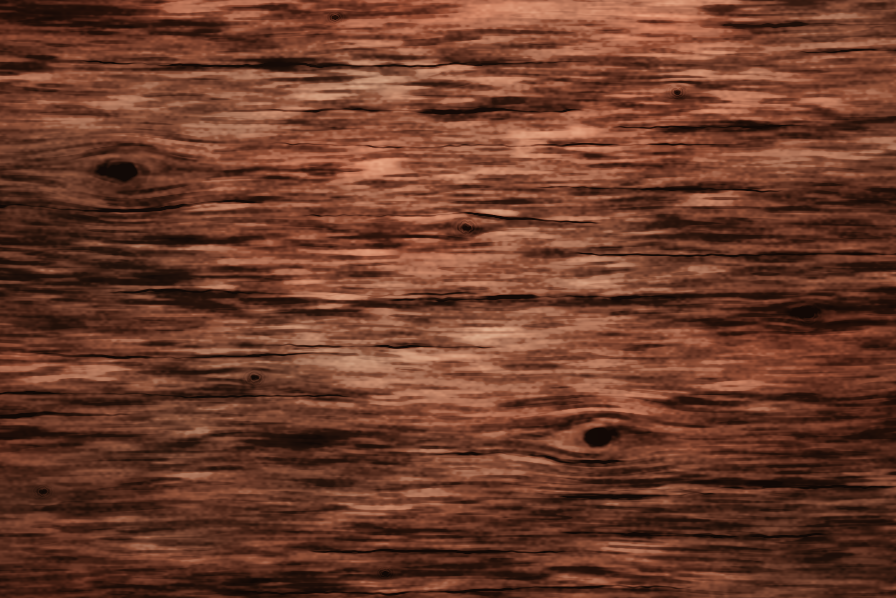
Reproduce this texture procedurally as a WebGL 2 fragment shader.

```glsl
#version 300 es
precision highp float;

uniform vec2 u_resolution;
out vec4 fragColor;

const int KNOTS = 9;
const int CRACKS = 22;

float hash(vec2 cell) {
    uvec2 q = uvec2(ivec2(cell) + 32768) * uvec2(1597334673u, 3812015801u);
    uint n = (q.x ^ q.y) * 1597334673u;
    n = (n ^ (n >> 15)) * 2246822519u;
    n ^= n >> 13;
    return float(n >> 8) / 16777216.0;
}

// One row of noise, shifted at random so that columns never line up
float rowNoise(float x, float row) {
    x += 40.0 * hash(vec2(row, 911));
    float i = floor(x), f = x - i;
    return mix(hash(vec2(i, row)), hash(vec2(i + 1.0, row)), f * f * (3.0 - 2.0 * f));
}

float noise(vec2 p) {
    float row = floor(p.y), f = p.y - row;
    return mix(rowNoise(p.x, row), rowNoise(p.x, row + 1.0), f * f * (3.0 - 2.0 * f));
}

float fbm(vec2 p) {
    float sum = 0.0, gain = 0.53;
    for (int i = 0; i < 4; i++) {
        sum += gain * noise(p);
        p = p * 2.03 + 17.3;
        gain *= 0.5;
    }
    return sum;
}

// x: vertical bend of the grain, y: darkening
vec2 knot(vec2 p, vec2 centre, float radius) {
    vec2 d = (p - centre) / radius;
    float around = exp(-dot(d * vec2(0.2, 0.35), d * vec2(0.2, 0.35)));
    float stain = exp(-dot(d * vec2(0.24, 0.7), d * vec2(0.24, 0.7)));
    float dist = length(d * vec2(0.75, 1.0)) + 0.4 * (noise(d * 1.7 + centre * 90.0) - 0.5);
    float core = 1.0 - smoothstep(0.3, 0.9, dist);
    float rings = (0.5 + 0.5 * cos(dist * 9.0)) * exp(-dist * dist * 0.35);
    return vec2(-0.75 * radius * d.y * around, 0.2 * stain + 0.25 * core + 0.15 * rings);
}

// Thin broken split along the grain
float crack(vec2 p, vec2 centre, float halfLength, float width, float seed) {
    float along = (p.x - centre.x) / halfLength;
    float taper = max(0.0, 1.0 - along * along);
    float path = centre.y + 0.014 * (noise(vec2(p.x * 3.0, seed)) - 0.5)
               + 0.004 * (noise(vec2(p.x * 27.0, seed + 5.0)) - 0.5)
               + 0.002 * (noise(vec2(p.x * 80.0, seed + 3.0)) - 0.5);
    float breaks = smoothstep(0.35, 0.7, noise(vec2(p.x * 17.0, seed + 9.0)));
    float w = width * taper * (0.15 + breaks);
    float dist = abs(p.y - path);
    float line = 1.0 - smoothstep(w * 0.5, w + 0.0018, dist);
    float shadow = exp(-dist / (0.003 + w * 2.5));
    return (line * (0.3 + 0.7 * breaks) + 0.3 * shadow) * smoothstep(0.0, 0.3, taper);
}

vec3 woodColor(float tone) {
    vec3 c = mix(vec3(0.04, 0.02, 0.015), vec3(0.15, 0.07, 0.04), clamp(tone / 0.15, 0.0, 1.0));
    c = mix(c, vec3(0.29, 0.14, 0.09), clamp((tone - 0.15) / 0.14, 0.0, 1.0));
    c = mix(c, vec3(0.43, 0.23, 0.16), clamp((tone - 0.29) / 0.14, 0.0, 1.0));
    c = mix(c, vec3(0.57, 0.32, 0.22), clamp((tone - 0.43) / 0.14, 0.0, 1.0));
    c = mix(c, vec3(0.64, 0.41, 0.31), clamp((tone - 0.57) / 0.07, 0.0, 1.0));
    c = mix(c, vec3(0.78, 0.53, 0.41), clamp((tone - 0.64) / 0.14, 0.0, 1.0));
    return mix(c, vec3(0.96, 0.78, 0.65), clamp((tone - 0.78) / 0.3, 0.0, 1.0));
}

void main() {
    vec2 p = gl_FragCoord.xy / u_resolution.y;
    float aspect = u_resolution.x / u_resolution.y;

    // Knots
    float bend = 0.0, dark = 0.0;
    for (int i = 0; i < KNOTS; i++) {
        float id = float(i);
        vec2 centre = vec2(aspect * fract(id * 0.618 + 0.43),
                           (id + 0.25 + 0.5 * hash(vec2(id, 3))) / float(KNOTS));
        float radius = i % 4 == 2 ? 0.02 : mix(0.004, 0.008, hash(vec2(id, 7)));
        vec2 k = knot(p, centre, radius);
        bend += k.x;
        dark += k.y;
    }

    // Wavy grain coordinates
    vec2 g = p + vec2(0.0, bend);
    g.y += 0.016 * (noise(p * vec2(2.2, 3.0)) - 0.5) + 0.004 * (noise(p * vec2(9.0, 12.0)) - 0.5);

    // Bands, sharp fibres and pores
    float broad = fbm(g * vec2(1.5, 8.0) + 4.0);
    float streaks = fbm(g * vec2(4.5, 55.0) + 31.0);
    float coarse = smoothstep(0.15, 0.85, noise(g * vec2(9.0, 115.0)));
    float fine = smoothstep(0.15, 0.85, noise(g * vec2(20.0, 180.0) + 50.0));
    float fibres = mix(coarse, fine, 0.55);
    float grit = noise(p * vec2(130.0, 230.0));
    float pores = smoothstep(0.6, 0.8, noise(g * vec2(15.0, 150.0) + 80.0));
    float worn = smoothstep(0.5, 0.72, fbm(g * vec2(6.0, 24.0) + 61.0));
    float stain = smoothstep(0.52, 0.74, fbm(g * vec2(2.4, 30.0) + 95.0));

    float tone = 0.46 + 0.42 * (broad - 0.5) + 0.28 * (streaks - 0.5)
               + 0.33 * (fibres - 0.5) + 0.14 * (grit - 0.5);
    tone += worn * (0.03 + 0.17 * smoothstep(0.35, 0.8, fibres));
    tone -= 0.13 * pores + stain * (0.05 + 0.2 * (1.0 - fibres));
    tone = max(tone, 0.16 + 0.35 * (tone - 0.16));

    // Cracks
    for (int i = 0; i < CRACKS; i++) {
        float id = float(i);
        vec2 centre = vec2(aspect * hash(vec2(id, 21)), (id + hash(vec2(id, 22))) / float(CRACKS));
        float halfLength = mix(0.1, 0.45, hash(vec2(id, 23)));
        float thickness = hash(vec2(id, 24));
        float width = mix(0.0006, 0.0032, thickness * thickness);
        dark += 0.32 * crack(p + vec2(0.0, bend), centre, halfLength, width, id * 13.0);
    }
    tone -= dark * (0.75 + 0.5 * (1.0 - fibres));

    // Light falling from the top, fading to the sides
    vec2 q = (p - vec2(0.53 * aspect, 0.72)) / vec2(0.6 * aspect, 0.92);
    vec2 glow = (p - vec2(0.62 * aspect, 1.02)) / vec2(0.3 * aspect, 0.1);
    float light = mix(0.42, 1.24, exp(-dot(q, q)));
    tone = max(tone, 0.04) * light + 0.2 * exp(-dot(glow, glow));
    tone = min(tone, 0.66 + 0.6 * (tone - 0.66));

    // Red and tan patches
    float hue = fbm(g * vec2(2.0, 7.0) + 140.0) - 0.5;
    vec3 color = woodColor(tone) * (1.0 + hue * vec3(0.1, -0.2, -0.3));
    fragColor = vec4(clamp(color, 0.0, 1.0), 1.0);
}
```
